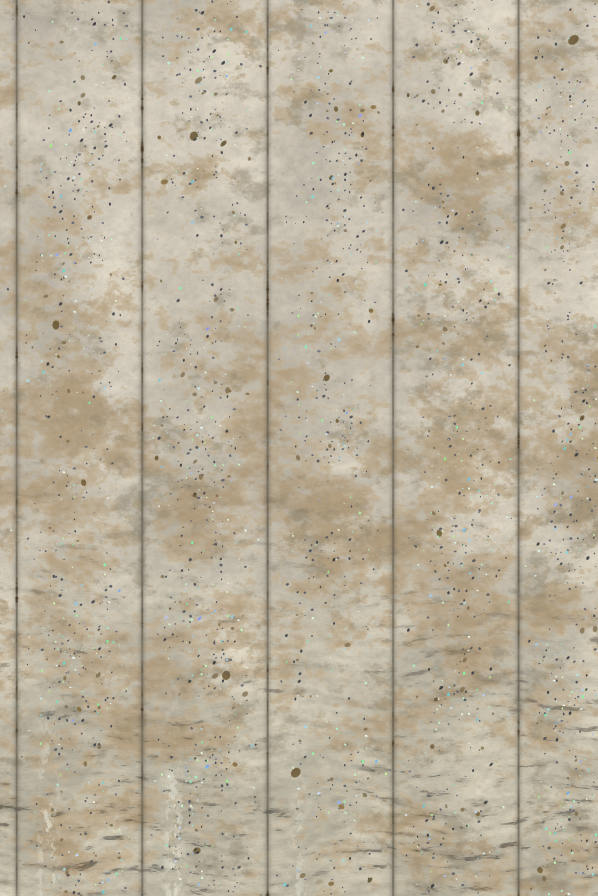
Give the GLSL for this texture, as a Shadertoy shader.

```glsl
// Weathered cream boards split by five thin vertical grooves, mottled with tan
// stains, wrinkled towards the bottom and sprinkled with fine flecks and glitter.
// Fractal noise makes stains and wrinkles; jittered cells make the specks.

const float PITCH = 0.2098;       // board width; the canvas width is 1
const float FIRST_GROOVE = 0.028;

vec3 hash3(vec2 p) {
    vec3 q = fract(p.xyx * vec3(0.1031, 0.1030, 0.0973));
    q += dot(q, q.yxz + 33.33);
    return fract((q.xxy + q.yzz) * q.zyx);
}

// Position across a board, 0 to 1
float boardPos(float x) { return fract((x - FIRST_GROOVE) / PITCH); }

float valueNoise(vec2 p) {
    vec2 i = floor(p), f = fract(p);
    f = f * f * (3.0 - 2.0 * f);
    vec2 e = vec2(1.0, 0.0);
    return mix(mix(hash3(i).x, hash3(i + e).x, f.x),
               mix(hash3(i + e.yx).x, hash3(i + 1.0).x, f.x), f.y);
}

// Rough fractal noise, centred on zero
float fractal(vec2 p) {
    float sum = 0.0, amp = 0.5;
    for (int i = 0; i < 5; i++) {
        sum += amp * (valueNoise(p) - 0.5);
        p = mat2(0.995, -0.1, 0.1, 0.995) * p * 2.03 + vec2(17.3, 9.1);
        amp *= 0.64;
    }
    return sum;
}

// Scattered dots, thickest along the board centres: x coverage, yzw random values
vec4 specks(vec2 p, float cells, float chance, float radius, float seed) {
    vec2 cell = floor(p * cells);
    vec3 place = hash3(cell + seed), look = hash3(cell + seed + 211.0);
    vec2 centre = (cell + 0.22 + 0.56 * place.xy) / cells;
    float crowd = smoothstep(0.5, 0.08, abs(boardPos(centre.x) - 0.5));
    crowd *= 0.35 + 1.3 * smoothstep(-0.15, 0.2, fractal(centre * 9.0 + 60.0));
    vec2 d = p - centre;
    d += 0.5 * (look.zy - 0.5) * d.yx + 0.5 * (look.yz - 0.5) * d;
    float px = 0.7 / iResolution.x;
    float r = radius * mix(0.35, 1.0, look.x * look.x);
    float cover = smoothstep(px, -px, length(d) - r) * step(place.z, chance * crowd);
    return vec4(cover, look);
}

void mainImage(out vec4 fragColor, in vec2 fragCoord) {
    vec2 p = fragCoord / iResolution.x;
    float px = 1.0 / iResolution.x;
    float u = boardPos(p.x);
    float low = smoothstep(0.85, 0.05, p.y);

    // Cream paint, greyer at the bottom, paler along the right of each board
    vec3 col = mix(vec3(0.805, 0.778, 0.717), vec3(0.748, 0.724, 0.650), low);
    col *= 1.0 + 0.025 * sin(6.28 * (u - 0.52)) + 0.24 * fractal(p * vec2(5.0, 7.0) + 5.0);

    // Crumbly tan stains, heaviest in a wide band below the middle
    float band = exp(-pow((p.y - 0.62) / 0.32, 2.0));
    float mottle = fractal(p * vec2(48.0, 62.0) + 19.0);
    float crumbs = fractal(p * vec2(95.0, 120.0) + 53.0);
    float stain = fractal(p * vec2(9.0, 15.0) + 31.0) + 0.7 * mottle + 0.35 * crumbs;
    stain += 0.15 * band - 0.11 + 0.06 * sin(3.14 * u);
    col = mix(col, vec3(0.715, 0.640, 0.525), 0.62 * smoothstep(-0.12, 0.12, stain));
    col = mix(col, vec3(0.625, 0.535, 0.405), 0.55 * smoothstep(0.04, 0.42, stain));

    // Small grey-olive smudges and fine grain
    float smudge = fractal(p * vec2(30.0, 44.0) + 77.0) + 0.6 * fractal(p * 8.0 + 3.0) + 0.3 * crumbs;
    col = mix(col, vec3(0.55, 0.515, 0.43), 0.5 * smoothstep(0.02, 0.42, smudge));
    col *= 1.0 + 0.10 * mottle + 0.10 * crumbs;

    // Short horizontal wrinkles lit from above, with a dark underside
    vec2 w = p * vec2(15.0, 58.0) + vec2(0.0, 0.5 * sin(p.x * 17.0 + p.y * 9.0));
    float relief = fractal(w + vec2(0.0, 0.5)) - fractal(w);
    float rough = smoothstep(-0.12, 0.18, fractal(p * vec2(9.0, 16.0) + 44.0));
    col *= 1.0 + (0.02 + 0.16 * low) * clamp(relief, -0.4, 0.3);
    col *= 1.0 - 0.30 * smoothstep(0.13, 0.34, -relief) * rough * low;

    // Broken gloss down the left boards
    float gloss = exp(-pow((u - 0.25) / 0.08, 2.0)) * smoothstep(0.45, 0.05, p.y);
    gloss *= smoothstep(0.75, 0.3, p.x) * smoothstep(-0.05, 0.2, fractal(p * vec2(90.0, 60.0)));
    col = mix(col, vec3(0.90, 0.89, 0.83), 0.75 * gloss);

    // Brown spots of two sizes
    vec4 spot = specks(p, 17.0, 0.20, 0.0072, 5.0);
    vec4 bead = specks(p + vec2(PITCH, 0.37), 36.0, 0.13, 0.0045, 83.0);
    col = mix(col, mix(vec3(0.32, 0.26, 0.14), vec3(0.55, 0.44, 0.24), spot.w), 0.8 * spot.x);
    col = mix(col, vec3(0.46, 0.39, 0.26), 0.7 * bead.x);

    // Dark flecks and coloured glitter
    for (int i = 0; i < 2; i++) {
        float seed = 131.0 + 57.0 * float(i);
        vec4 fleck = specks(p, 74.0 + 19.0 * float(i), 0.13, 0.0024, seed);
        col = mix(col, mix(vec3(0.19, 0.20, 0.22), vec3(0.43, 0.45, 0.51), fleck.w), 0.9 * fleck.x);
        vec4 glint = specks(p, 77.0 + 14.0 * float(i), 0.06 + 0.04 * low, 0.0023, seed + 300.0);
        vec3 hue = 0.68 + 0.28 * cos(6.28 * (0.35 + 0.4 * glint.z + vec3(0.0, 0.33, 0.67)));
        col = mix(col, mix(hue, vec3(0.95, 0.97, 0.93), glint.w), 0.95 * glint.x);
    }

    // Grooves: soft shadow, thin dark core, uneven wear along the length
    float side = PITCH * (0.5 - abs(u - 0.5));
    float wear = fractal(vec2(floor(p.x / PITCH + 0.3) * 9.0, p.y * 32.0));
    col *= 1.0 - 0.17 * exp(-pow(side / 0.0055, 2.0));
    float core = smoothstep(px, -px, side - 0.0014 - 0.0010 * smoothstep(0.22, 0.4, wear));
    vec3 dirt = mix(vec3(0.40, 0.38, 0.32), vec3(0.27, 0.21, 0.13), smoothstep(0.1, 0.4, wear));
    col = mix(col, dirt, core * clamp(0.76 + 0.7 * wear, 0.5, 0.95));

    fragColor = vec4(col, 1.0);
}
```
